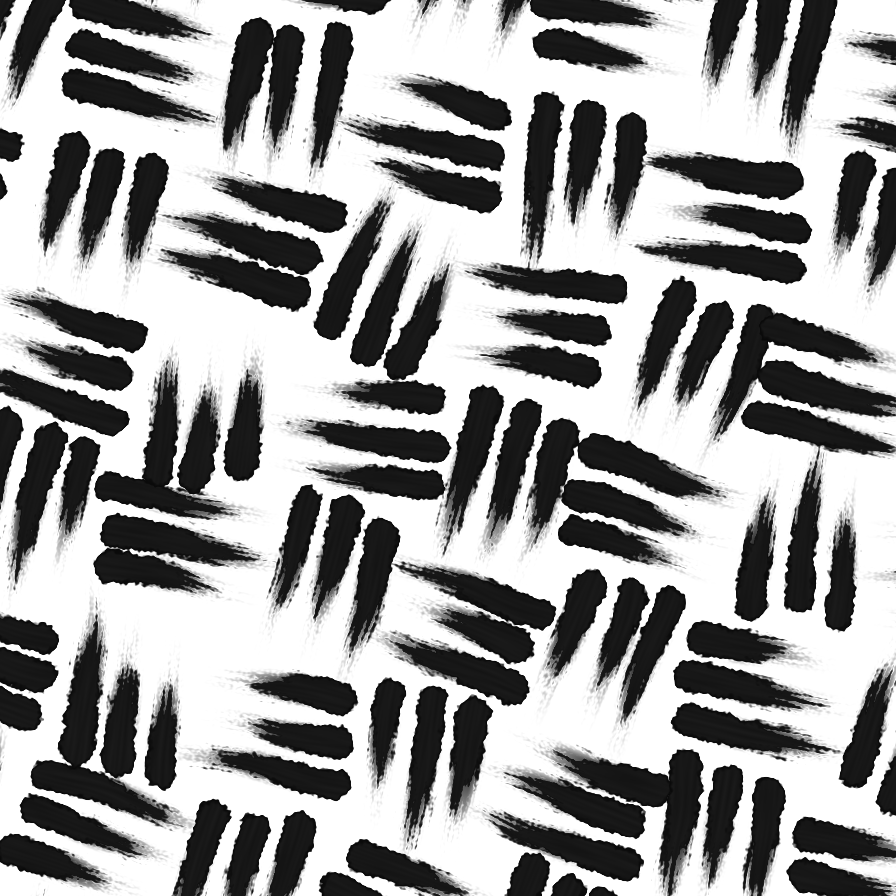
A Shadertoy shader for this pattern:

```glsl
// Basket weave of dry-brush ink strokes: groups of three, alternating in direction, on white paper.

const float CELL_SIZE = 0.171;     // one stroke group, in canvas units
const float WEAVE_TILT = 0.25;     // tilt of the whole weave, in radians
const float STROKE_PITCH = 0.27;   // distance between strokes, in cells
const float DRY_LENGTH = 0.4;      // faded tail beyond the wet ink, in cells
const vec3 PAPER = vec3(1.0);
const vec3 INK = vec3(0.09);
const vec3 INK_RIM = vec3(0.025);

vec2 hash2(vec2 p) {
    vec3 h = fract(p.xyx * vec3(0.1031, 0.1030, 0.0973));
    h += dot(h, h.yzx + 33.33);
    return fract((h.xx + h.yz) * h.zy);
}

mat2 rotation(float angle) {
    float c = cos(angle), s = sin(angle);
    return mat2(c, s, -s, c);
}

float cornerSlope(vec2 corner, vec2 offset) {
    float angle = 6.2832 * hash2(corner).x;
    return dot(vec2(cos(angle), sin(angle)), offset);
}

float gradientNoise(vec2 p) {
    vec2 i = floor(p), f = fract(p);
    vec2 u = f * f * f * (f * (f * 6.0 - 15.0) + 10.0);
    vec2 e = vec2(1.0, 0.0);
    float low = mix(cornerSlope(i, f), cornerSlope(i + e, f - e), u.x);
    float high = mix(cornerSlope(i + e.yx, f - e.yx), cornerSlope(i + 1.0, f - 1.0), u.x);
    return mix(low, high, u.y);
}

// Paints one stroke; q.x runs from the round head to the dry tail, q.y across.
vec3 paintStroke(vec3 under, vec2 q, float reach, float halfWidth, vec2 seed, float blur) {
    if (q.x < -0.1 || q.x > reach + DRY_LENGTH || abs(q.y) > 0.25) return under;
    q.y += 0.06 * gradientNoise(vec2(q.x * 1.4, 0.0) + seed);

    float along = max(q.x, 0.0) / reach;
    float dryness = smoothstep(0.35, 1.0, along);
    float streak = gradientNoise(q * vec2(2.5, 38.0) + seed);
    float grain = gradientNoise(q * vec2(36.0, 60.0) + seed);
    float teeth = 0.026 * gradientNoise(q * vec2(11.0, 14.0) + seed)
                + 0.018 * gradientNoise(q * 34.0 + seed);

    // Wet body: round head, ragged sides, tapering tip broken up by bristles
    float width = halfWidth * (1.0 - 1.15 * along * along * along);
    float edge = length(vec2(min(q.x - halfWidth, 0.0), q.y)) - width + teeth;
    edge += dryness * (0.11 * streak + 0.04 * grain);
    float body = 1.0 - smoothstep(-blur, blur + 0.05 * dryness, edge);

    // Dry tail: fading streaks and grains
    float fade = 1.0 - smoothstep(0.4 * reach, reach + DRY_LENGTH, q.x);
    float spread = halfWidth * mix(0.65, 1.1, fade);
    float profile = 1.0 - smoothstep(0.35 * spread, 1.15 * spread, abs(q.y));
    float dry = fade * profile * smoothstep(0.25, 0.6, along);
    dry *= smoothstep(-0.35, 0.45, 0.9 * streak + 0.7 * grain + dry - 0.45);

    // Faint bristle relief and a darker rim around the wet ink
    float rim = smoothstep(-0.03, -0.005, edge) * (1.0 - dryness);
    vec3 tone = mix(INK + 0.025 * streak, INK_RIM, 0.8 * rim);
    return mix(under, tone, max(body, dry));
}

// Paints the three strokes of one cell; p is relative to the cell centre.
vec3 paintGroup(vec3 under, vec2 p, vec2 cell, float blur) {
    vec2 turn = hash2(cell + 17.3);
    vec2 shift = hash2(cell + 51.7) - 0.5;
    p = rotation((turn.x - 0.5) * 0.3) * (p - 0.12 * shift);
    if (mod(cell.x + cell.y, 2.0) > 0.5) p = vec2(p.y, -p.x);
    if (turn.y > 0.5) p = -p;

    for (int i = -1; i <= 1; i++) {
        vec2 seed = hash2(cell * 3.7 + float(i) * 9.1 + 5.0);
        vec2 jitter = hash2(seed * 91.0 + cell);
        float reach = mix(0.62, 1.06, seed.x);
        float halfWidth = mix(0.094, 0.116, seed.y);
        float head = -0.52 + 0.12 * (jitter.x - 0.5);
        float lane = float(i) * STROKE_PITCH + 0.03 * (jitter.y - 0.5);
        under = paintStroke(under, p - vec2(head, lane), reach, halfWidth, seed * 80.0, blur);
    }
    return under;
}

void mainImage(out vec4 fragColor, in vec2 fragCoord) {
    float canvas = min(iResolution.x, iResolution.y);
    vec2 uv = fragCoord / canvas;
    vec2 p = rotation(WEAVE_TILT) * uv / CELL_SIZE;
    float blur = 0.8 / (canvas * CELL_SIZE);

    // Strokes overhang their cells, so neighbours are painted too
    vec3 color = PAPER;
    vec2 home = floor(p);
    for (int y = -1; y <= 1; y++) {
        for (int x = -1; x <= 1; x++) {
            vec2 cell = home + vec2(x, y);
            color = paintGroup(color, p - cell - 0.5, cell, blur);
        }
    }
    fragColor = vec4(color, 1.0);
}
```
